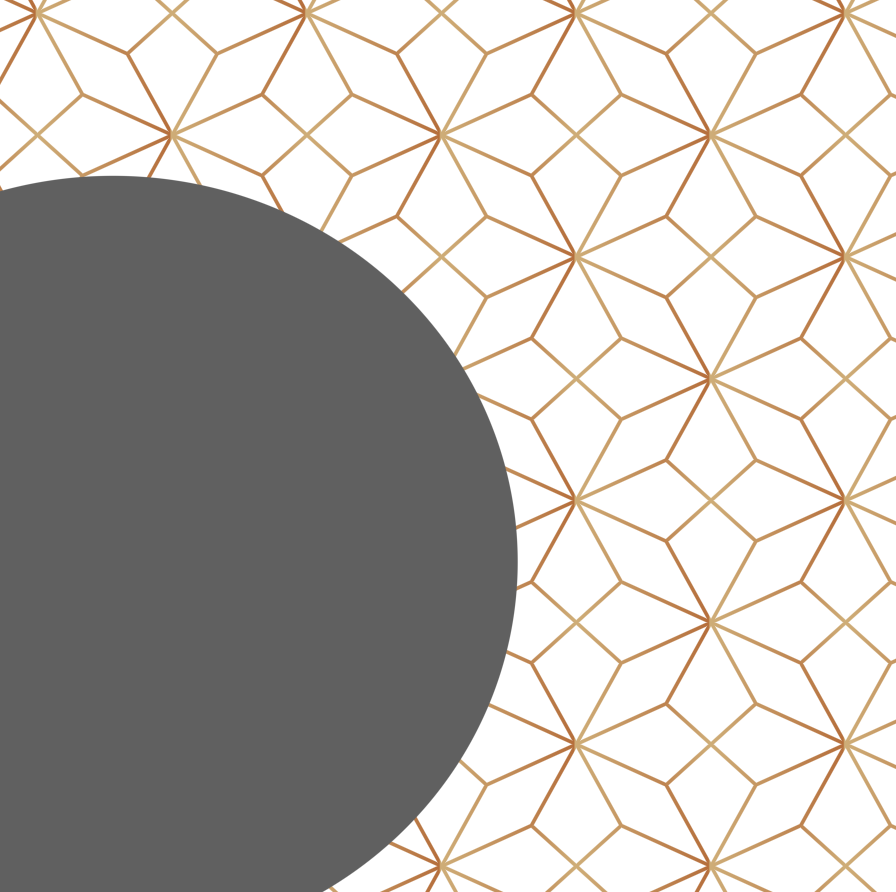
Write a Shadertoy shader that draws this background.

```glsl
// Copper and gold star lattice on white, with a large grey ellipse at the lower left.

// Lengths are in units of the canvas height.
const vec2 STAR_ORIGIN = vec2(0.6461, 0.4388);
const vec2 HALF_CELL = vec2(0.1510, 0.1366);
const float LINE_HALF_WIDTH = 0.00205;
const vec2 DISC_CENTER = vec2(0.1268, 0.3702);
const vec2 DISC_RADII = vec2(0.4536, 0.4327);

const vec3 PAPER = vec3(1.0);
const vec3 DISC_GREY = vec3(0.378);
const vec3 GOLD = vec3(0.81, 0.68, 0.47);
const vec3 COPPER = vec3(0.71, 0.43, 0.23);

float segmentDistance(vec2 p, vec2 a, vec2 b) {
    vec2 ab = b - a;
    return length(p - a - ab * clamp(dot(p - a, ab) / dot(ab, ab), 0.0, 1.0));
}

// First-order signed distance to an axis-aligned ellipse.
float ellipseDistance(vec2 p, vec2 radii) {
    float k = length(p / radii);
    return k * (k - 1.0) / max(length(p / (radii * radii)), 1e-4);
}

// Coverage of a shape whose signed distance is d.
float coverage(float d, float pixel) {
    return 1.0 - smoothstep(-0.75 * pixel, 0.75 * pixel, d);
}

// Distances to the star arms (x) and to the small crosses (y).
vec2 latticeDistances(vec2 p) {
    // Fold the plane into one quadrant, with stars at two opposite corners.
    vec2 period = 2.0 * HALF_CELL;
    vec2 q = abs(mod(p + HALF_CELL, period) - HALF_CELL);
    vec2 sideJoint = HALF_CELL * vec2(2.0, 1.0) / 3.0;
    vec2 topJoint = HALF_CELL * vec2(1.0, 2.0) / 3.0;

    float nearArms = min(segmentDistance(q, vec2(0.0), sideJoint),
                         segmentDistance(q, vec2(0.0), topJoint));
    float farArms = min(segmentDistance(q, HALF_CELL, sideJoint),
                        segmentDistance(q, HALF_CELL, topJoint));
    float crosses = min(segmentDistance(q, sideJoint, vec2(HALF_CELL.x, 0.0)),
                        segmentDistance(q, topJoint, vec2(0.0, HALF_CELL.y)));
    return vec2(min(nearArms, farArms), crosses);
}

// Metal tint: arms darken towards each star from the left, crosses stay gold.
vec3 metalColor(float x, bool onCross) {
    float phase = fract(x / HALF_CELL.x + 0.006);
    float armTone = phase * (1.0 - smoothstep(0.985, 1.0, phase));
    float crossTone = phase > 0.5 ? 1.8 * (1.0 - phase) : phase;
    return mix(GOLD, COPPER, onCross ? crossTone : armTone);
}

void mainImage(out vec4 fragColor, in vec2 fragCoord) {
    float pixel = 1.0 / iResolution.y;
    vec2 uv = fragCoord * pixel;

    // Line lattice
    vec2 p = uv - STAR_ORIGIN;
    vec2 d = latticeDistances(p);
    float lines = coverage(min(d.x, d.y) - LINE_HALF_WIDTH, pixel);
    vec3 color = mix(PAPER, metalColor(p.x, d.y < d.x), lines);

    // Grey disc on top
    float disc = coverage(ellipseDistance(uv - DISC_CENTER, DISC_RADII), pixel);
    color = mix(color, DISC_GREY, disc);

    fragColor = vec4(color, 1.0);
}
```
